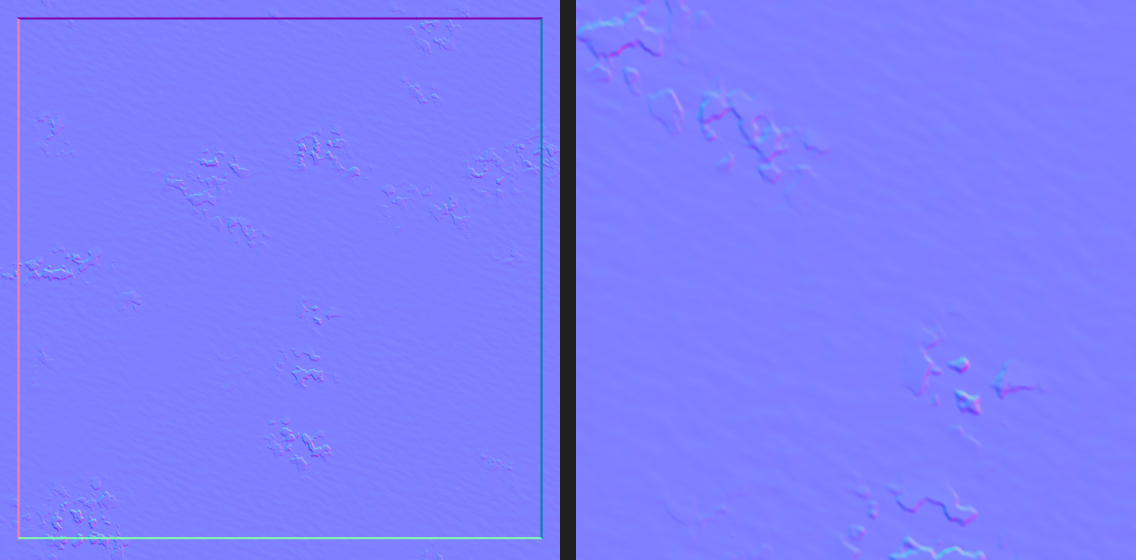
Left: the whole. Right: its middle third, enlarged.
Give the GLSL for this texture map, as a Shadertoy shader.

```glsl
const vec2 FRAME_CENTER = vec2(0.5, 0.503);
const vec2 FRAME_HALF_SIZE = vec2(0.467, 0.464);
const float GROOVE_HALF_WIDTH = 0.0019;
const float GROOVE_SLOPE = 2.3;

// Random unit gradient for a lattice cell
vec2 cellGradient(vec2 cell) {
    vec3 h = fract(cell.xyx * vec3(0.1031, 0.1030, 0.0973));
    h += dot(h, h.yzx + 33.33);
    float angle = 6.2832 * fract((h.x + h.y) * h.z);
    return vec2(cos(angle), sin(angle));
}

float gradientNoise(vec2 p) {
    vec2 i = floor(p);
    vec2 f = p - i;
    vec2 u = f * f * f * (f * (f * 6.0 - 15.0) + 10.0);
    vec2 e = vec2(1.0, 0.0);
    float a = dot(cellGradient(i), f);
    float b = dot(cellGradient(i + e.xy), f - e.xy);
    float c = dot(cellGradient(i + e.yx), f - e.yx);
    float d = dot(cellGradient(i + e.xx), f - e.xx);
    return mix(mix(a, b, u.x), mix(c, d, u.x), u.y);
}

float fbm(vec2 p, int octaves) {
    float sum = 0.0;
    float weight = 1.0;
    for (int i = 0; i < octaves; i++) {
        sum += weight * gradientNoise(p);
        p = mat2(1.6, 1.2, -1.2, 1.6) * p + 17.3;
        weight *= 0.5;
    }
    return sum;
}

vec2 rotate(vec2 p, float angle) {
    float c = cos(angle);
    float s = sin(angle);
    return vec2(c * p.x - s * p.y, s * p.x + c * p.y);
}

// Fine plaster grain, drawn out along a falling diagonal
float grainHeight(vec2 p) {
    vec2 q = rotate(p, 0.4);
    float strength = 0.8 + 0.7 * gradientNoise(p * 5.0 + 40.0);
    float streaks = gradientNoise(q * vec2(42.0, 95.0) + 11.0);
    float specks = gradientNoise(q * vec2(105.0, 160.0) + 70.0);
    return strength * (0.00026 * streaks + 0.00011 * specks);
}

// Sparse clusters of raised flakes with crisp rims
float flakeHeight(vec2 p) {
    vec2 q = rotate(p, 0.35);
    float cluster = fbm(q * vec2(4.2, 6.5) + 23.0, 3);
    float mask = smoothstep(0.17, 0.6, cluster);
    float flakes = smoothstep(0.02, 0.3, fbm(p * 44.0 + 5.0, 3));
    return 0.0019 * mask * flakes;
}

float surfaceHeight(vec2 p) {
    return grainHeight(p) + flakeHeight(p);
}

vec2 surfaceSlope(vec2 p, float stepSize) {
    vec2 e = vec2(stepSize, 0.0);
    float dx = surfaceHeight(p + e.xy) - surfaceHeight(p - e.xy);
    float dy = surfaceHeight(p + e.yx) - surfaceHeight(p - e.yx);
    return vec2(dx, dy) / (2.0 * stepSize);
}

vec3 encodeNormal(vec2 tilt) {
    return 0.5 + 0.5 * normalize(vec3(tilt, 1.0));
}

// Inward tilt in xy, line coverage in z
vec3 frameGroove(vec2 p, float pixel) {
    vec2 q = p - FRAME_CENTER;
    vec2 d = abs(q) - FRAME_HALF_SIZE;
    vec2 inward = d.x > d.y ? vec2(-sign(q.x), 0.0) : vec2(0.0, -sign(q.y));
    float edge = abs(max(d.x, d.y)) - GROOVE_HALF_WIDTH;
    float coverage = 1.0 - smoothstep(-0.6 * pixel, 0.6 * pixel, edge);
    return vec3(inward * GROOVE_SLOPE, coverage);
}

void mainImage(out vec4 fragColor, in vec2 fragCoord) {
    vec2 p = fragCoord / iResolution.xy;
    float pixel = 1.0 / min(iResolution.x, iResolution.y);

    vec2 surfaceTilt = -surfaceSlope(p, 0.0012);
    vec3 groove = frameGroove(p, pixel);

    vec3 color = encodeNormal(surfaceTilt);
    color = mix(color, encodeNormal(groove.xy + surfaceTilt), groove.z);
    fragColor = vec4(color, 1.0);
}
```
